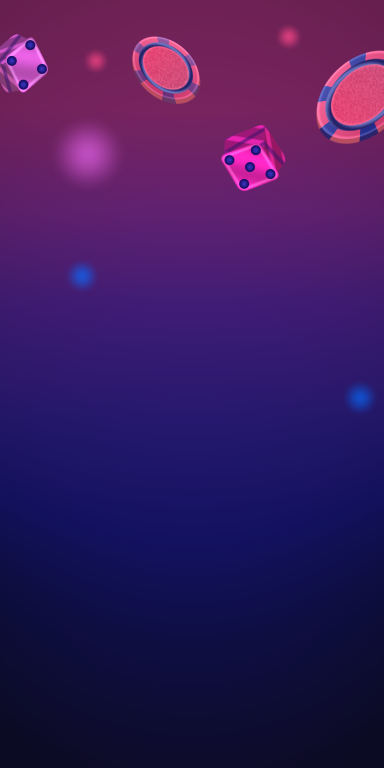
Write a WebGL 2 fragment shader that draws this background.

```glsl
#version 300 es
precision highp float;
// Dice, casino chips and soft glows floating over a dusky pink to navy gradient.
uniform vec2 u_resolution;
out vec4 fragColor;

float hash(vec2 cell) {
    vec3 h = fract(cell.xyx * 0.1031);
    h += dot(h, h.yzx + 33.33);
    return fract((h.x + h.y) * h.z);
}

// Coverage of a signed distance, antialiased over one device pixel.
float cover(float d) {
    float px = 100.0 / u_resolution.x;
    return 1.0 - smoothstep(-0.7 * px, 0.7 * px, d);
}

float ramp(float a, float b, float y) { return clamp((y - a) / (b - a), 0.0, 1.0); }

vec3 backdrop(vec2 p) {
    float x = (p.x - 50.0) / 50.0;
    float y = p.y + 15.0 * x * x * smoothstep(95.0, 155.0, p.y);
    vec3 c = mix(vec3(0.43, 0.13, 0.33), vec3(0.47, 0.14, 0.37), ramp(0.0, 28.0, y));
    c = mix(c, vec3(0.38, 0.13, 0.44), ramp(28.0, 55.0, y));
    c = mix(c, vec3(0.25, 0.11, 0.46), ramp(55.0, 80.0, y));
    c = mix(c, vec3(0.145, 0.095, 0.43), ramp(80.0, 110.0, y));
    c = mix(c, vec3(0.075, 0.07, 0.38), ramp(110.0, 140.0, y));
    c = mix(c, vec3(0.055, 0.055, 0.26), ramp(140.0, 168.0, y));
    c = mix(c, vec3(0.05, 0.045, 0.15), ramp(168.0, 205.0, y));
    return c * (1.0 - 0.07 * x * x);
}

void glow(inout vec3 col, vec2 p, vec2 center, float radius, vec3 tint) {
    float d = length(p - center) / radius;
    col = mix(col, tint, 0.9 * (1.0 - smoothstep(0.0, 1.15, d)));
}

// Rounded square in the face's own axes, where the edges lie at one.
float faceDist(vec2 q) { return length(max(abs(q) - 0.7, 0.0)) - 0.3; }

void sideFace(inout vec3 col, vec2 p, vec2 center, vec2 edge, vec2 depth, vec2 front, vec3 tint) {
    vec2 reach = 0.5 * depth + 0.25 * front;
    vec2 q = inverse(mat2(edge, reach)) * (p - center - 0.75 * front - 0.5 * depth);
    float streak = smoothstep(0.2, 0.9, sin(q.x * 4.0 + q.y * 5.0));
    vec3 c = tint * (0.75 + 0.35 * streak);
    c = mix(c, vec3(0.22, 0.08, 0.42), 0.55 * smoothstep(0.3, 0.9, sin(q.y * 6.0 - q.x * 2.0)));
    col = mix(col, c, cover(faceDist(q) * length(reach)));
}

void die(inout vec3 col, vec2 p, vec2 center, vec2 u, vec2 v, vec2 depth,
         float side, vec3 tint, float middlePip) {
    sideFace(col, p, center, v, depth, u * side, tint * vec3(0.85, 0.9, 0.75));
    sideFace(col, p, center, u, depth, -v, tint * 0.9);
    // Front face with a bright bevel.
    mat2 axes = mat2(u, v);
    vec2 q = inverse(axes) * (p - center);
    float d = faceDist(q);
    vec3 face = tint * (1.0 + 0.13 * sin(q.x * 2.5 - q.y * 3.0));
    face += vec3(0.15, 0.2, 0.15) * exp(-pow((d + 0.12) * 14.0, 2.0));
    col = mix(col, face, cover(d * 4.5));
    // Pips, mirrored into the four corners.
    float pip = length(axes * (q - sign(q) * 0.66));
    pip = min(pip, length(axes * q) + 9.0 * (1.0 - middlePip));
    vec3 ink = mix(vec3(0.2, 0.18, 0.7), vec3(0.1, 0.06, 0.4), smoothstep(0.2, 1.2, pip));
    col = mix(col, ink, cover(pip - 1.3));
}

void chip(inout vec3 col, vec2 p, vec2 center, vec2 radii, float angle, float blueAmount) {
    float s = sin(angle), c = cos(angle);
    mat2 turn = mat2(c, -s, s, c);
    vec2 lower = turn * (p - center - vec2(0.1, 0.7)) / radii;
    vec2 q = turn * (p - center + vec2(0.0, 0.3)) / radii;
    float r = length(q);
    float a = atan(q.y, q.x);
    // Striped edge, then the rim with its coloured segments.
    float band = smoothstep(0.35, 0.5, cos(a * 6.0 + 0.6)) * blueAmount;
    vec3 edge = mix(vec3(0.72, 0.3, 0.38), vec3(0.17, 0.14, 0.42), band);
    col = mix(col, edge, cover((length(lower) - 1.0) * radii.y));
    vec3 rim = mix(vec3(0.87, 0.3, 0.5), vec3(0.2, 0.23, 0.6), band);
    rim += 0.13 * smoothstep(0.9, 0.96, r) + 0.08 * cos(a + 2.0);
    col = mix(col, rim, cover((r - 0.98) * radii.y));
    // Metallic blue ring around a grainy pink disc.
    vec3 ring = mix(vec3(0.14, 0.13, 0.4), vec3(0.42, 0.45, 0.75), 0.5 + 0.5 * sin(a * 2.0 + r * 24.0));
    col = mix(col, ring, cover((r - 0.8) * radii.y));
    vec3 disc = vec3(0.86, 0.29, 0.47) + 0.07 * q.x * vec3(-1.0, 0.4, 0.3);
    disc += 0.06 * (hash(floor(p * 2.5)) - 0.5) + 0.1 * smoothstep(0.6, 0.68, r);
    col = mix(col, disc, cover((r - 0.68) * radii.y));
}

void main() {
    // Percent of the canvas width, measured down from the top left.
    vec2 p = vec2(gl_FragCoord.x, u_resolution.y - gl_FragCoord.y) * 100.0 / u_resolution.x;
    vec3 col = backdrop(p);

    glow(col, p, vec2(25.0, 15.9), 3.2, vec3(0.86, 0.24, 0.48));
    glow(col, p, vec2(75.2, 9.6), 3.3, vec3(0.88, 0.25, 0.5));
    glow(col, p, vec2(22.9, 40.1), 9.2, vec3(0.78, 0.32, 0.78));
    glow(col, p, vec2(21.4, 71.9), 4.2, vec3(0.1, 0.34, 0.86));
    glow(col, p, vec2(93.8, 103.6), 4.4, vec3(0.06, 0.32, 0.82));

    chip(col, p, vec2(43.2, 18.0), vec2(9.9, 7.0), 0.7, 0.55);
    chip(col, p, vec2(94.5, 25.0), vec2(14.0, 9.5), -0.73, 1.0);

    die(col, p, vec2(7.0, 16.9), vec2(3.65, -3.1), vec2(2.3, 4.7), vec2(-4.2, -0.5),
        -1.0, vec3(0.82, 0.34, 0.8), 0.0);
    die(col, p, vec2(65.1, 43.5), vec2(5.2, -1.95), vec2(2.9, 4.7), vec2(1.5, -4.7),
        1.0, vec3(0.92, 0.14, 0.7), 1.0);

    fragColor = vec4(col, 1.0);
}
```
